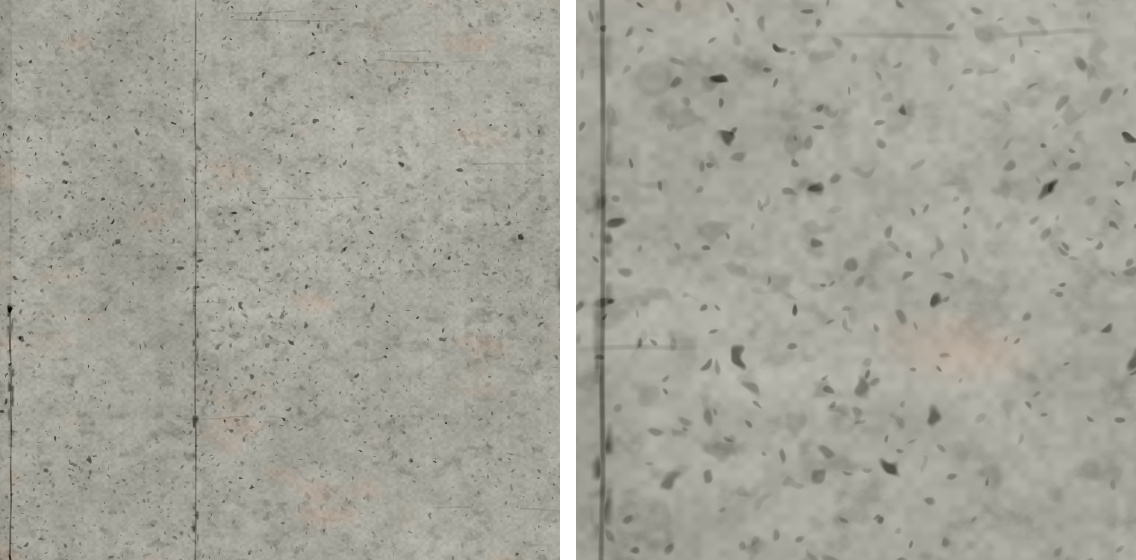
Left, the full canvas; right, a detail of the centre.
Write a Shadertoy shader that draws this texture.

```glsl
const vec3 CONCRETE = vec3(0.652, 0.652, 0.617);
const vec3 RUST = vec3(0.03, -0.012, -0.03);
const float MAIN_SEAM = 0.349;
const float EDGE_SEAM = 0.019;

float hash(vec2 p) {
    return fract(sin(dot(p, vec2(127.1, 311.7))) * 43758.5453);
}

vec2 hash2(vec2 p) {
    return vec2(hash(p), hash(p + 37.3));
}

float noise(vec2 p) {
    vec2 i = floor(p), f = fract(p);
    f = f * f * (3.0 - 2.0 * f);
    float low = mix(hash(i), hash(i + vec2(1, 0)), f.x);
    float high = mix(hash(i + vec2(0, 1)), hash(i + vec2(1, 1)), f.x);
    return mix(low, high, f.y);
}

float fbm(vec2 p) {
    float sum = 0.0, amp = 0.53;
    for (int i = 0; i < 4; i++) {
        sum += amp * noise(p);
        p = mat2(1.6, 1.2, -1.2, 1.6) * p + 11.7;
        amp *= 0.5;
    }
    return sum;
}

// Scattered ragged ellipses; radii are in canvas units
float pits(vec2 uv, float cells, float density, float minR, float maxR, float seed) {
    vec2 warp = vec2(noise(uv * 150.0 + seed), noise(uv * 150.0 + seed + 50.0)) - 0.5;
    vec2 p = (uv + warp * maxR * 0.9) * cells;
    float cover = 0.0;
    for (int y = -1; y <= 1; y++)
    for (int x = -1; x <= 1; x++) {
        vec2 id = floor(p) + vec2(x, y);
        vec2 center = id + hash2(id + seed);
        float cluster = smoothstep(0.25, 0.75, noise(center / cells * 7.0 + seed));
        float present = step(hash(id + seed + 5.1), density * (0.3 + 1.4 * cluster));
        float size = hash(id + seed + 9.4);
        float radius = mix(minR, maxR, size * size);
        float angle = 6.2832 * hash(id + seed + 13.8);
        vec2 d = (p - center) / cells;
        d = mat2(cos(angle), sin(angle), -sin(angle), cos(angle)) * d;
        float dist = length(d * vec2(0.75, 1.35)) / radius;
        float depth = 0.4 + 0.6 * hash(id + seed + 21.0);
        cover = max(cover, present * depth * (1.0 - smoothstep(0.45, 1.25, dist)));
    }
    return cover;
}

// Thin vertical joint with crumbled stretches
float seam(vec2 uv, float x, float crumble) {
    float wobble = 0.003 * (noise(vec2(uv.y * 18.0, x * 90.0)) - 0.5);
    float d = abs(uv.x - x - wobble);
    float line = (1.0 - smoothstep(0.0005, 0.0024, d)) * (0.35 + 0.6 * noise(vec2(x * 70.0, uv.y * 26.0)));
    float breakup = smoothstep(0.48, 0.75, noise(vec2(uv.x * 130.0, uv.y * 75.0)));
    float patches = smoothstep(0.35, 0.7, noise(vec2(x * 31.0, uv.y * 13.0)));
    float crumbs = (1.0 - smoothstep(0.002, 0.008, d)) * breakup * patches;
    return max(line, crumbs * crumble);
}

// Faint broken horizontal cracks
float hairlines(vec2 uv) {
    float cover = 0.0;
    for (int i = 0; i < 9; i++) {
        vec2 r = hash2(vec2(float(i), 4.7));
        float y = r.y + 0.016 * (fbm(vec2(uv.x * 9.0, float(i) * 8.0)) - 0.5);
        float span = 1.0 - smoothstep(0.05, 0.16, abs(uv.x - 0.3 - 0.65 * r.x));
        float gaps = smoothstep(0.3, 0.65, noise(vec2(uv.x * 35.0, float(i) * 5.0)));
        cover = max(cover, span * gaps * (1.0 - smoothstep(0.0005, 0.0025, abs(uv.y - y))));
    }
    return cover;
}

// Shallow round dents in pairs beside the main seam
float dents(vec2 uv) {
    float cover = 0.0;
    for (int i = 0; i < 2; i++) {
        vec2 d = uv - vec2(MAIN_SEAM, 0.225 + 0.395 * float(i));
        d.x = abs(d.x) - 0.031;
        float disc = 1.0 - smoothstep(0.006, 0.012, length(d));
        float rim = 1.0 - smoothstep(0.001, 0.003, abs(length(d) - 0.009));
        cover = max(cover, 0.4 * disc + 0.6 * rim * noise(uv * 90.0));
    }
    return cover;
}

void mainImage(out vec4 fragColor, in vec2 fragCoord) {
    vec2 uv = fragCoord / iResolution.y;

    // Cloudy surface, board streaks and fine grain
    float tone = 0.11 * (fbm(uv * 4.0 + 3.0) - 0.5);
    tone += 0.10 * (fbm(uv * vec2(26.0, 34.0)) - 0.5);
    tone += 0.02 * (noise(vec2(uv.x * 45.0, uv.y * 3.0)) - 0.5);
    tone += 0.065 * (noise(uv * 190.0) - 0.5);
    tone -= 0.07 * smoothstep(0.56, 0.82, fbm(uv * vec2(55.0, 70.0) + 20.0));

    // Smudges, small pores and deep air holes
    tone -= 0.09 * pits(uv, 42.0, 0.28, 0.003, 0.010, 2.0);
    tone -= 0.19 * pits(uv, 75.0, 0.22, 0.0018, 0.0042, 17.0);
    tone -= 0.36 * pits(uv, 30.0, 0.17, 0.0022, 0.0062, 43.0);

    // Joints and surface marks
    float lower = 1.0 - smoothstep(0.43, 0.47, uv.y);
    tone -= 0.32 * seam(uv, MAIN_SEAM, 0.35 + 0.6 * lower);
    tone -= 0.36 * seam(uv, EDGE_SEAM, 1.0) * mix(0.15, 1.0, lower);
    tone -= 0.035 * (1.0 - smoothstep(0.016, 0.023, uv.x)) * (1.0 - 0.6 * lower);
    tone -= 0.07 * hairlines(uv) + 0.07 * dents(uv);

    // Sparse warm stains
    float stain = smoothstep(0.62, 0.85, fbm(uv * vec2(7.0, 13.0) + 60.0));
    fragColor = vec4(clamp(CONCRETE + tone + RUST * stain, 0.0, 1.0), 1.0);
}
```
